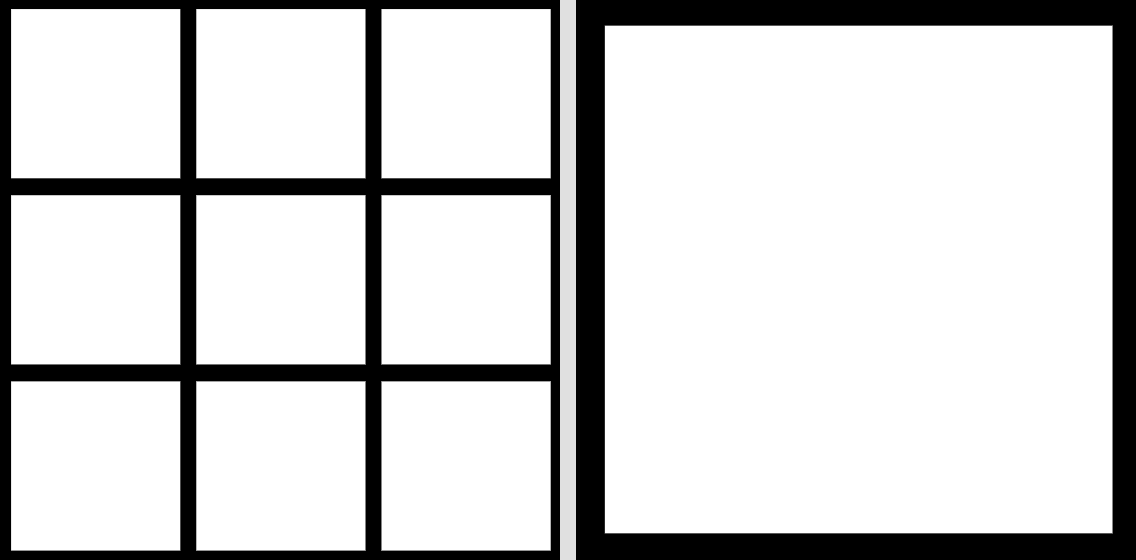
Left, the full canvas; right, a detail of the centre.
Write a Shadertoy shader that draws this pattern.

```glsl
// A three by three grid of plain white squares parted by thick black bars.
// Each point is folded into its nearest cell, then a box distance function
// with a one-pixel smooth edge separates square from bar.

const vec2 GRID_CENTER = vec2(0.5016, 0.5003);  // centre of the middle square
const vec2 PITCH = vec2(0.3307, 0.3324);        // spacing of square centres
const vec2 HALF_SIZE = vec2(0.1511);            // half the side of a square
const float CELLS_EACH_WAY = 1.0;               // cells on either side of the middle
const vec3 BAR_COLOR = vec3(0.0);
const vec3 SQUARE_COLOR = vec3(1.0);

// Signed distance to an axis-aligned box, negative inside.
float boxDistance(vec2 p, vec2 halfSize) {
    vec2 d = abs(p) - halfSize;
    return length(max(d, 0.0)) + min(max(d.x, d.y), 0.0);
}

// Offset from the centre of the nearest cell.
vec2 foldIntoCell(vec2 p) {
    vec2 cell = clamp(floor(p / PITCH + 0.5), -CELLS_EACH_WAY, CELLS_EACH_WAY);
    return p - cell * PITCH;
}

void mainImage(out vec4 fragColor, in vec2 fragCoord) {
    vec2 uv = fragCoord / iResolution.xy;
    float pixel = 1.0 / min(iResolution.x, iResolution.y);

    // Coverage of the square, smoothed over one pixel
    float dist = boxDistance(foldIntoCell(uv - GRID_CENTER), HALF_SIZE);
    float coverage = clamp(0.5 - dist / pixel, 0.0, 1.0);

    fragColor = vec4(mix(BAR_COLOR, SQUARE_COLOR, coverage), 1.0);
}
```
